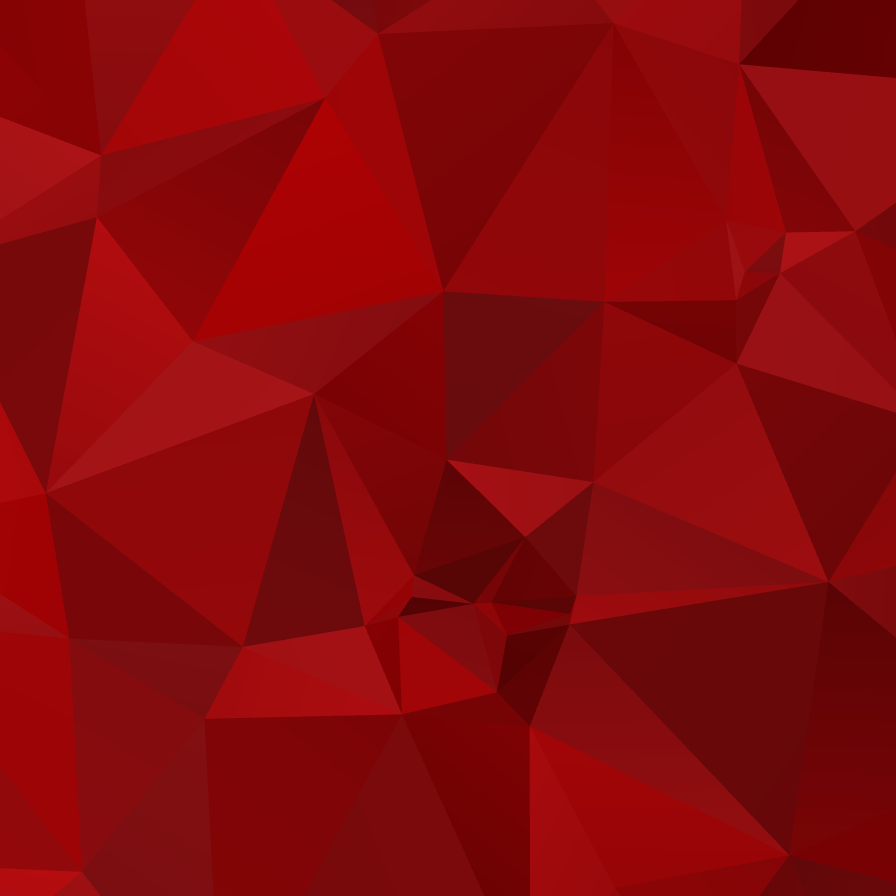
Write a WebGL 2 fragment shader that draws this background.

```glsl
#version 300 es
precision highp float;
precision highp int;

uniform vec2 u_resolution;
out vec4 fragColor;

// Scatter of the mesh corners
const uint SEED = 37u;
const int GRID = 7;
const float GRID_START = -0.2;
const float CELL = 0.2;
const int KNOT_COUNT = 11;
const vec2 KNOT_CENTER = vec2(0.52, 0.33);
const float KNOT_RADIUS = 0.15;
const int GLOW_COUNT = 5;
const vec2 GLOW_CENTER = vec2(0.87, 0.75);
const float GLOW_RADIUS = 0.09;

// Red level of the facets
const float BASE_RED = 0.53;
const float RED_SPREAD = 0.22;
const float SLOPE = 0.4;
const float LEFT_RISE = 0.1;
const float KNOT_SHADE = 0.09;
const float GLOW_RISE = 0.1;

// Green and blue relative to red
const vec2 PURE_TINT = vec2(0.005, 0.015);
const vec2 DULL_TINT = vec2(0.12, 0.14);

const int GRID_SITES = GRID * GRID;
const int SITES = GRID_SITES + KNOT_COUNT + GLOW_COUNT;
const int MAX_STEPS = 32;
const float TAU = 6.28318;

vec2 site[SITES + 3];

uint hash(uint n) {
    n = n * 747796405u + 2891336453u;
    n = ((n >> ((n >> 28u) + 4u)) ^ n) * 277803737u;
    return (n >> 22u) ^ n;
}

float random(uint n) {
    return float(hash(n) & 65535u) / 65535.0;
}

float cross2(vec2 a, vec2 b) {
    return a.x * b.y - a.y * b.x;
}

float falloff(vec2 p, vec2 center, float radius) {
    vec2 d = (p - center) / radius;
    return exp(-dot(d, d));
}

// Jittered grid, two denser groups and a far enclosing triangle
void scatterSites() {
    for (int i = 0; i < SITES; i++) {
        uint key = hash(uint(i) + SEED * 101u);
        vec2 r = vec2(random(key), random(key + 1u));
        vec2 disc = r.x * vec2(cos(TAU * r.y), sin(TAU * r.y));
        if (i < GRID_SITES) site[i] = GRID_START + CELL * (vec2(i % GRID, i / GRID) + r);
        else if (i < GRID_SITES + KNOT_COUNT) site[i] = KNOT_CENTER + KNOT_RADIUS * disc;
        else site[i] = GLOW_CENTER + GLOW_RADIUS * disc;
    }
    site[SITES] = vec2(-40.0, -30.0);
    site[SITES + 1] = vec2(41.0, -30.0);
    site[SITES + 2] = vec2(0.5, 50.0);
}

// Delaunay triangle around p: swap in the site deepest inside the circumcircle
ivec3 findFacet(vec2 p) {
    ivec3 t = ivec3(SITES, SITES + 1, SITES + 2);
    for (int s = 0; s < MAX_STEPS; s++) {
        vec2 a = site[t.x], b = site[t.y] - a, c = site[t.z] - a;
        float bb = dot(b, b), cc = dot(c, c);
        vec2 center = vec2(c.y * bb - b.y * cc, b.x * cc - c.x * bb) / (2.0 * cross2(b, c));
        int deepest = -1;
        float depth = 1e-5;
        for (int i = 0; i < SITES; i++) {
            vec2 d = site[i] - a;
            float inside = dot(d, 2.0 * center - d);
            if (inside > depth && i != t.x && i != t.y && i != t.z) {
                depth = inside;
                deepest = i;
            }
        }
        if (deepest < 0) break;
        // Keep the new triangle that still holds p
        vec2 d = site[deepest] - p;
        float sa = cross2(a - p, d);
        float sb = cross2(a + b - p, d);
        float sc = cross2(a + c - p, d);
        if (sb >= 0.0 && sa <= 0.0) t.z = deepest;
        else if (sc >= 0.0 && sb <= 0.0) t.x = deepest;
        else t.y = deepest;
    }
    return t;
}

float edgeDistance(vec2 p, vec2 a, vec2 b) {
    return abs(cross2(a - p, b - p)) / max(length(b - a), 1e-6);
}

// Facet colour in rgb, distance to the nearest edge in a
vec4 shade(vec2 p) {
    ivec3 t = findFacet(p);
    vec2 a = site[t.x], b = site[t.y], c = site[t.z];
    vec2 mid = (a + b + c) / 3.0;
    uint key = hash(uint(t.x)) + hash(uint(t.y)) + hash(uint(t.z));
    float knot = falloff(mid, KNOT_CENTER, KNOT_RADIUS);
    float angle = TAU * random(key + 1u);

    float red = BASE_RED + (random(key) - 0.5) * RED_SPREAD * (1.0 + 0.8 * knot);
    red += LEFT_RISE * (0.5 - mid.x) - KNOT_SHADE * knot;
    red += GLOW_RISE * falloff(mid, GLOW_CENTER, 1.6 * GLOW_RADIUS);
    red += SLOPE * random(key + 2u) * dot(p - mid, vec2(cos(angle), sin(angle)));
    red = clamp(red, 0.2, 0.76);

    vec2 tint = mix(PURE_TINT, DULL_TINT, random(key + 3u));
    float edge = min(edgeDistance(p, a, b), min(edgeDistance(p, b, c), edgeDistance(p, c, a)));
    return vec4(red * vec3(1.0, tint), edge);
}

void main() {
    scatterSites();
    float pixel = 1.0 / max(u_resolution.x, u_resolution.y);
    vec2 p = gl_FragCoord.xy * pixel;
    vec4 facet = shade(p);
    vec3 color = facet.rgb;

    // Supersample along the edges only
    if (facet.a < 0.75 * pixel) {
        vec2 o = vec2(0.375, 0.125) * pixel;
        color = 0.25 * (shade(p + o).rgb + shade(p - o).rgb
            + shade(p + vec2(-o.y, o.x)).rgb + shade(p + vec2(o.y, -o.x)).rgb);
    }
    fragColor = vec4(color, 1.0);
}
```
